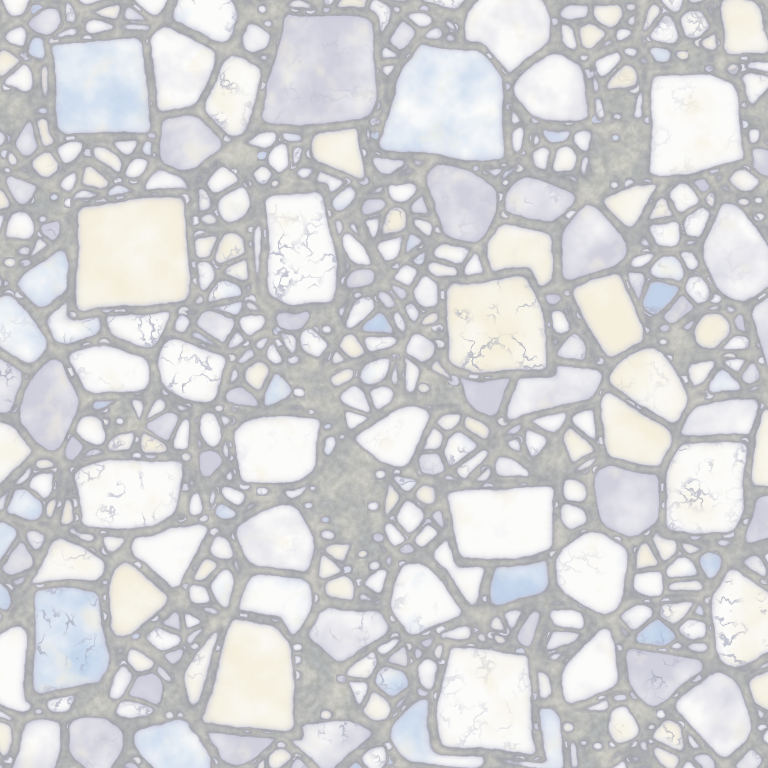
Write a three.js fragment shader that draws this texture.

```glsl
// Pale rubble stone wall: large blocks, fitted Voronoi stones, some of them split
// into finer ones, and pebbles, all set in grey mortar. Each layer is a signed
// distance (negative inside) with a stone id that seeds its watercolour tint.
varying vec2 vUv;

const vec3 WHITE = vec3(0.99, 0.99, 0.985);
const vec3 CREAM = vec3(0.96, 0.94, 0.87);
const vec3 LAVENDER = vec3(0.82, 0.82, 0.87);
const vec3 BLUE = vec3(0.76, 0.83, 0.92);
const vec3 FLECK = vec3(0.65, 0.66, 0.73);
const vec3 RIM = vec3(0.77, 0.77, 0.84);
const vec3 OUTLINE = vec3(0.60, 0.60, 0.645);
const vec3 MORTAR_DARK = vec3(0.70, 0.71, 0.71);
const vec3 MORTAR_LIGHT = vec3(0.80, 0.795, 0.765);

vec2 hash2(vec2 p) {
  vec3 h = fract(p.xyx * vec3(0.1031, 0.1030, 0.0973));
  h += dot(h, h.yzx + 33.33);
  return fract((h.xx + h.yz) * h.zy);
}

float smoothMin(float a, float b, float k) {
  float h = max(k - abs(a - b), 0.0) / k;
  return min(a, b) - h * h * k * 0.25;
}

float smoothMax(float a, float b, float k) { return -smoothMin(-a, -b, k); }

float cornerSlope(vec2 cell, vec2 offset) {
  return dot(hash2(cell) * 2.0 - 1.0, offset);
}

float gradientNoise(vec2 p) {
  vec2 i = floor(p), f = fract(p), e = vec2(1.0, 0.0);
  vec2 u = f * f * f * (f * (f * 6.0 - 15.0) + 10.0);
  float low = mix(cornerSlope(i, f), cornerSlope(i + e, f - e), u.x);
  float high = mix(cornerSlope(i + e.yx, f - e.yx), cornerSlope(i + 1.0, f - 1.0), u.x);
  return mix(low, high, u.y);
}

float fbm(vec2 p) {
  float sum = 0.0, amp = 0.8;
  for (int i = 0; i < 4; i++) {
    sum += amp * gradientNoise(p);
    p = mat2(1.6, 1.2, -1.2, 1.6) * p + 7.3;
    amp *= 0.5;
  }
  return sum;
}

// Large tapered blocks with two cut corners: x = distance, y = id
vec2 largeBlocks(vec2 p, float grid, float chance) {
  vec2 best = vec2(1.0, 0.0);
  for (int j = -1; j <= 1; j++) for (int i = -1; i <= 1; i++) {
    vec2 cell = floor(p * grid) + vec2(i, j);
    vec2 place = hash2(cell + 11.0), size = hash2(cell + 57.0), form = hash2(cell + 83.0);
    if (form.x > chance) continue;
    vec2 extent = mix(vec2(0.040, 0.042), vec2(0.076, 0.072), size);
    vec2 q = p - (cell + 0.5 + (place - 0.5) * 0.45) / grid;
    float turn = (form.y - 0.5) * 0.3;
    q = mat2(cos(turn), sin(turn), -sin(turn), cos(turn)) * q;
    q.x *= 1.0 + (size.y - 0.5) * 5.0 * q.y;
    vec2 edge = abs(q) - extent;
    float d = smoothMax(edge.x, edge.y, 0.012);
    for (int k = 0; k < 2; k++) {
      float angle = 6.283 * (k == 0 ? place.x : place.y);
      vec2 dir = vec2(cos(angle), sin(angle));
      d = smoothMax(d, dot(q, dir) - 0.8 * dot(abs(dir), extent), 0.008);
    }
    if (d < best.x) best = vec2(d, size.x + form.x);
  }
  return best;
}

vec2 siteOffset(vec2 p, vec2 cell, vec2 grid, float seed) {
  vec2 jitter = (hash2(cell + seed) - 0.5) * 0.8;
  return (cell + 0.5 + jitter + vec2(0.5 * mod(cell.y, 2.0), 0.0)) / grid - p;
}

// Staggered Voronoi courses: x = rounded distance to the border, y = id
vec2 courses(vec2 p, vec2 grid, float seed, float rounding) {
  vec2 base = floor(p * grid), nearest = vec2(9.0), owner = base;
  for (int j = -2; j <= 2; j++) for (int i = -2; i <= 2; i++) {
    vec2 cell = base + vec2(i, j), site = siteOffset(p, cell, grid, seed);
    if (dot(site, site) < dot(nearest, nearest)) { nearest = site; owner = cell; }
  }
  float border = 1.0;
  for (int j = -2; j <= 2; j++) for (int i = -2; i <= 2; i++) {
    vec2 site = siteOffset(p, owner + vec2(i, j), grid, seed);
    if (i == 0 && j == 0) continue;
    border = smoothMin(border, dot(0.5 * (nearest + site), normalize(site - nearest)), rounding);
  }
  return vec2(border, hash2(owner + seed + 31.0).x);
}

vec2 pebbles(vec2 p, float grid, float chance) {
  vec2 cell = floor(p * grid), r = hash2(cell + 19.0), s = hash2(cell + 71.0);
  vec2 q = fract(p * grid) - 0.5 - (r - 0.5) * 0.4;
  float d = (length(q * vec2(0.85, 1.1)) - mix(0.15, 0.3, s.x)) / grid;
  return vec2(s.y < chance ? d : 1.0, r.x);
}

// Watercolour wash, flecks on rough stones and a lavender rim
vec3 stoneColor(vec2 p, float id, float inside) {
  vec2 kind = hash2(vec2(id * 91.7, 3.0)), wear = hash2(vec2(id * 57.3, 8.0));
  vec2 q = p + kind * 9.0;
  vec3 tint = kind.x < 0.4 ? CREAM : (kind.x < 0.82 ? LAVENDER : BLUE);
  vec3 color = mix(WHITE, tint, clamp(wear.x * 1.2 - 0.25 + fbm(q * 17.0), 0.0, 1.0));
  color = mix(color, CREAM, 0.5 * smoothstep(0.05, 0.5, fbm(q * 23.0 + 5.0)));
  float vein = 1.0 - smoothstep(0.0, 0.1, abs(fbm(q * 38.0)));
  float patches = smoothstep(-0.1, 0.3, gradientNoise(q * 30.0 + 7.0));
  color = mix(color, FLECK, 0.75 * vein * patches * smoothstep(0.35, 0.9, wear.y));
  return mix(color, RIM, 0.9 * exp(-max(inside, 0.0) / 0.0028));
}

vec3 mortarColor(vec2 p, float outside) {
  vec3 color = mix(MORTAR_DARK, MORTAR_LIGHT, smoothstep(-0.3, 0.35, fbm(p * 28.0)));
  color += 0.09 * fbm(p * 120.0);
  return mix(color, OUTLINE, 0.75 * exp(-max(outside, 0.0) / 0.0032));
}

void main() {
  vec2 p = vUv + 0.008 * vec2(gradientNoise(vUv * 14.0), gradientNoise(vUv * 14.0 + 40.0));

  // Medium stones, about half of them split into finer ones
  vec2 medium = courses(p, vec2(10.0, 13.0), 5.0, 0.012);
  vec2 stone = vec2(mix(0.004, 0.008, fract(medium.y * 37.0)) - medium.x, medium.y);
  if (medium.y < 0.52) {
    vec2 fine = courses(p, vec2(20.0, 32.0), 140.0, 0.007);
    float gap = mix(0.0025, 0.005, fract(fine.y * 23.0));
    stone = vec2(smoothMax(stone.x, gap - fine.x, 0.005), fine.y);
    if (fine.y < 0.1) stone.x = 0.012;
  } else if (medium.y > 0.97) stone.x = 0.012;

  // Large blocks push the others back, pebbles fill what is left
  vec2 block = largeBlocks(p, 4.0, 0.75);
  stone.x = smoothMax(stone.x, 0.011 - block.x, 0.006);
  if (block.x < stone.x) stone = block;
  vec2 pebble = pebbles(p, 48.0, 0.4);
  pebble.x = max(pebble.x, 0.0035 - stone.x);
  if (pebble.x < stone.x) stone = pebble;

  float d = stone.x + 0.0025 * fbm(vUv * 60.0);
  float cover = 1.0 - smoothstep(-0.0012, 0.0012, d);
  gl_FragColor = vec4(mix(mortarColor(vUv, d), stoneColor(vUv, stone.y, -d), cover), 1.0);
}
```
